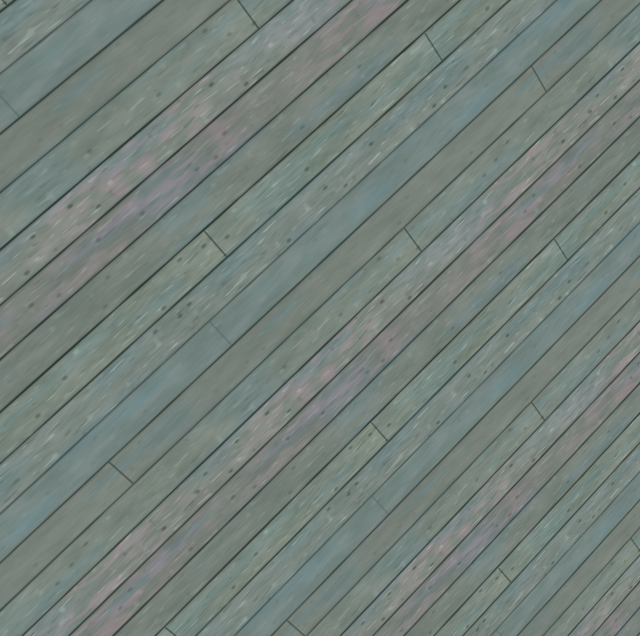
Write a Shadertoy shader that draws this texture.

```glsl
// Weathered grey-green deck boards running diagonally, receding to the lower right.
#define ROWS 8.0            // boards before the pattern repeats
#define RUN 2.0             // length of the repeat along a board
#define SEAM_HALF 0.020     // half width of a seam, in board widths
#define JOINT_HALF 0.0026   // half width of an end joint, in board lengths
#define GRAIN 0.075
#define PATCHES 0.055
#define SCRATCHES 0.11
#define BASE_COLOR vec3(0.477, 0.516, 0.487)
#define SEAM_COLOR vec3(0.17, 0.21, 0.19)
#define PINK_SHIFT vec3(0.055, 0.004, 0.030)
#define BLUE_SHIFT vec3(-0.020, 0.004, 0.022)

// Per board: tint offset, strength of the seam on its upper edge
const vec4 BOARD[8] = vec4[8](
    vec4(-0.012, -0.012, -0.016, 0.80), vec4(-0.006, 0.000, -0.006, 0.72),
    vec4(0.018, 0.012, 0.012, 0.95),    vec4(0.000, -0.016, -0.010, 0.95),
    vec4(-0.012, -0.010, -0.012, 0.92), vec4(0.004, 0.012, 0.000, 1.00),
    vec4(0.000, 0.010, 0.012, 0.88),    vec4(-0.026, 0.000, 0.012, 0.55));

// Per board: joint position, joint spacing, joint strength, roughness
const vec4 WEAR[8] = vec4[8](
    vec4(1.285, 2.0, 0.60, 0.25), vec4(0.538, 2.0, 0.65, 0.60),
    vec4(0.0, 2.0, 0.0, 1.00),    vec4(0.0, 2.0, 0.0, 0.65),
    vec4(0.0, 2.0, 0.0, 0.50),    vec4(0.0, 1.0, 0.65, 0.90),
    vec4(0.0, 2.0, 0.0, 0.95),    vec4(1.820, 2.0, 0.22, 0.25));

float hash(vec2 p) {
    return fract(sin(dot(p, vec2(127.1, 311.7))) * 43758.5453);
}

// Value noise that wraps along x after the given number of cells
float noise(vec2 p, float wrap, float seed) {
    vec2 i = floor(p), f = fract(p);
    f = f * f * (3.0 - 2.0 * f);
    float x0 = mod(i.x, wrap), x1 = mod(i.x + 1.0, wrap);
    float y = i.y + seed * 37.0;
    return mix(mix(hash(vec2(x0, y)), hash(vec2(x1, y)), f.x),
               mix(hash(vec2(x0, y + 1.0)), hash(vec2(x1, y + 1.0)), f.x), f.y);
}

// Noise with whole-number frequency along the board, so that it tiles
float boardNoise(vec2 p, vec2 freq, float seed) {
    return noise(p * freq, RUN * freq.x, seed);
}

// Perspective map: x runs along the boards, y counts across them
vec2 deckCoords(vec2 q) {
    float depth = 1.0 - 0.283 * q.x - 0.142 * q.y;
    return vec2(1.309 * q.x - 1.143 * q.y - 0.005,
                8.58 * q.x + 10.445 * q.y - 2.189) / depth;
}

float line(float dist, float halfWidth, float blur) {
    return 1.0 - smoothstep(halfWidth - blur, halfWidth + blur, dist);
}

// Small dark knots and nail marks, at most one per cell
float knots(float along, float across, float row) {
    float cell = floor(along * 14.0), id = mod(cell, RUN * 14.0);
    vec2 seed = vec2(id, row + 91.0);
    vec2 center = vec2((cell + 0.3 + 0.4 * hash(seed)) / 14.0, 0.12 + 0.76 * hash(seed + 17.0));
    float d = length((vec2(along, across) - center) * vec2(5.0, 1.0));
    return step(0.72, hash(seed + 43.0)) * (1.0 - smoothstep(0.015, 0.075, d));
}

void mainImage(out vec4 fragColor, in vec2 fragCoord) {
    vec2 q = vec2(fragCoord.x, iResolution.y - fragCoord.y) / iResolution.x;
    vec2 deck = deckCoords(q);
    vec2 blur = 0.7 * fwidth(deck);

    float across = fract(deck.y);
    float row = mod(floor(deck.y), ROWS);
    int index = int(row);
    vec4 board = BOARD[index], wear = WEAR[index];
    vec2 p = vec2(deck.x, across);
    vec2 bent = p + vec2(0.0, 0.10 * (boardNoise(p, vec2(9.0, 2.0), row + 70.0) - 0.5));

    // Broad stains, then streaky grain
    float stain = boardNoise(p, vec2(5.0, 2.0), row) - 0.5;
    float cloud = boardNoise(p, vec2(13.0, 4.0), row + 10.0) - 0.5;
    float fine = boardNoise(bent, vec2(34.0, 19.0), row + 20.0) - 0.5;
    float coarse = boardNoise(bent, vec2(17.0, 9.0), row + 30.0) - 0.5;
    float rough = wear.w;
    vec3 color = BASE_COLOR + board.rgb;
    color += PATCHES * (0.6 * stain + 0.7 * cloud);
    color += GRAIN * (0.25 + 0.75 * rough) * (0.6 * fine + 0.5 * coarse);

    // Pink and blue discolouration
    float bloom = 0.5 + 0.5 * cos(6.28318 * deck.x);
    float pinkBoard = row == 2.0 || row == 3.0 ? 0.35 + 0.65 * bloom : 0.12;
    color += PINK_SHIFT * pinkBoard * smoothstep(0.35, 0.75, 0.5 + 0.6 * cloud + coarse);
    color += BLUE_SHIFT * smoothstep(0.45, 0.8, boardNoise(p, vec2(4.0, 3.0), row + 40.0));

    // Pale scratches and dark flecks on the rougher boards
    float scratch = boardNoise(bent, vec2(26.0, 14.0), row + 50.0);
    color += SCRATCHES * rough * smoothstep(0.70, 1.0, scratch) * vec3(0.9, 1.0, 0.92);
    color -= 0.07 * rough * smoothstep(0.76, 1.0, boardNoise(bent, vec2(30.0, 12.0), row + 60.0));
    color -= 0.13 * rough * knots(deck.x, across, row);

    // End joints, with bleached wood in front of the strong ones
    float toJoint = (fract((deck.x - wear.x) / wear.y + 0.5) - 0.5) * wear.y;
    float bleached = smoothstep(-0.16, -0.01, toJoint) * step(toJoint, 0.0);
    color += vec3(0.045, 0.035, 0.020) * bleached * step(0.6, wear.z) * rough * (0.5 + fine);
    float joint = line(abs(toJoint), JOINT_HALF, blur.x) * wear.z;

    // Seams between boards, uneven in width, with a soft shadow
    float edgeRow = mod(floor(deck.y + 0.5), ROWS);
    float strength = BOARD[int(edgeRow)].w;
    float toSeam = abs(fract(deck.y + 0.5) - 0.5);
    float uneven = boardNoise(vec2(deck.x, 0.0), vec2(11.0, 1.0), edgeRow + 80.0);
    float seam = line(toSeam, SEAM_HALF * (0.65 + 0.8 * uneven), blur.y) * strength;
    color *= 1.0 - 0.13 * strength * (1.0 - smoothstep(0.0, 0.10, toSeam));
    color = mix(color, SEAM_COLOR, max(seam, joint));

    fragColor = vec4(clamp(color, 0.0, 1.0), 1.0);
}
```
